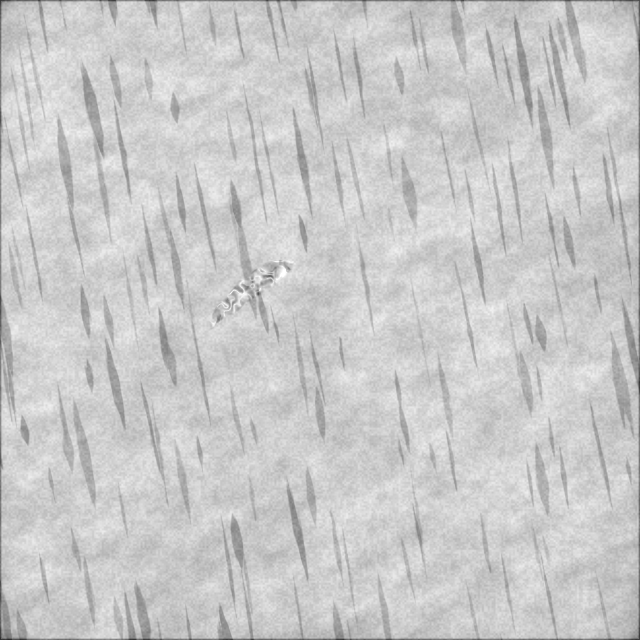
Reproduce this texture procedurally as a three.js fragment shader.

```glsl
varying vec2 vUv;

float hash(vec2 p) {
  vec3 q = fract(vec3(p.xyx) * 0.1031);
  q += dot(q, q.yzx + 33.33);
  return fract((q.x + q.y) * q.z);
}

float noise(vec2 p) {
  vec2 cell = floor(p);
  vec2 f = fract(p);
  f = f * f * (3.0 - 2.0 * f);
  return mix(mix(hash(cell), hash(cell + vec2(1.0, 0.0)), f.x),
             mix(hash(cell + vec2(0.0, 1.0)), hash(cell + 1.0), f.x), f.y);
}

// Darkness of one layer of tapered, slanted flecks, one per grid cell
float fleckLayer(vec2 p, float seed) {
  vec2 size = vec2(0.075, 0.15);
  vec2 q = vec2(p.x + 0.18 * p.y, p.y) + seed * vec2(0.37, 0.23);
  float ragged = noise(q * vec2(230.0, 50.0)) - 0.5;
  float dark = 0.0;
  for (int j = -1; j <= 1; j++) {
    for (int i = -1; i <= 1; i++) {
      vec2 cell = floor(q / size) + vec2(float(i), float(j));
      vec2 id = cell + seed * 17.0 + 50.0;
      vec2 jitter = vec2(hash(id), hash(id + 71.3));
      vec2 d = q - (cell + jitter) * size;
      float bulk = hash(id + 133.7);
      float halfLength = mix(0.025, 0.095, hash(id + 211.1));
      float halfWidth = mix(0.0028, 0.0105, bulk * bulk * bulk);
      d.x += d.y * 0.09 * (hash(id + 307.9) - 0.5);
      float along = d.y / halfLength;
      float taper = 1.0 - pow(abs(along), 1.6);
      float edge = halfWidth * taper - abs(d.x) + 0.003 * ragged;
      float body = smoothstep(-0.0017, 0.0021, edge) * smoothstep(1.05, 0.85, abs(along));
      float strength = mix(0.09, 0.19, hash(id + 401.3)) + 0.04 * bulk;
      dark = max(dark, body * strength * step(hash(id + 503.9), 0.9));
    }
  }
  return dark;
}

// Soft wrinkles, rising to the right, under fine grain
float ground(vec2 p) {
  vec2 slant = vec2(p.x + 0.5 * p.y, p.y - 0.45 * p.x) + 3.0;
  float tone = 0.10 * (noise(slant * vec2(16.0, 30.0)) - 0.5);
  tone += 0.07 * (noise(slant * vec2(38.0, 64.0) + 9.0) - 0.5);
  tone += 0.05 * (noise(p * 130.0 + 40.0) - 0.5);
  tone += 0.09 * (noise(p * 330.0 + 80.0) - 0.5);
  return tone + 0.05 * (noise(p * 3.0 + 5.0) - 0.5);
}

// Mask of the rough, arched scuff
float scuffMask(vec2 p) {
  float u = (p.x - 0.325) / 0.14;
  float arch = 0.492 + 0.155 * u - 0.06 * u * u;
  float thickness = 0.021 * sqrt(max(4.0 * u * (1.0 - u), 0.0));
  float wobble = 0.012 * (noise(p * 70.0) - 0.5);
  return smoothstep(-0.003, 0.005, thickness - abs(p.y - arch) + wobble)
       * smoothstep(0.0, 0.06, u) * smoothstep(1.0, 0.94, u);
}

void main() {
  vec2 p = vUv;
  float tone = 0.815 + 0.03 * (p.y - 0.5) - 0.02 * (p.x - 0.5) + ground(p);
  tone -= max(fleckLayer(p, 1.0), fleckLayer(p, 2.0));

  // Curled bright ridges and dark pits
  vec2 curl = p + 0.012 * vec2(noise(p * 90.0), noise(p * 90.0 + 31.0));
  float ridge = 1.0 - abs(2.0 * noise(curl * vec2(105.0, 145.0)) - 1.0);
  float pits = smoothstep(0.62, 0.88, noise(curl * 115.0 + 60.0));
  tone += scuffMask(p) * (0.42 * (ridge - 0.62) - 0.25 * pits);

  // Shaded corners and a thin dark rim
  vec2 border = min(p, 1.0 - p);
  float rim = min(border.x, border.y);
  tone -= 0.30 * exp(-(border.x + border.y) * 30.0);
  tone -= 0.05 * exp(-rim * 45.0);
  tone -= 0.30 * (1.0 - smoothstep(0.0005, 0.0035, rim));

  gl_FragColor = vec4(vec3(clamp(tone, 0.0, 1.0)), 1.0);
}
```
